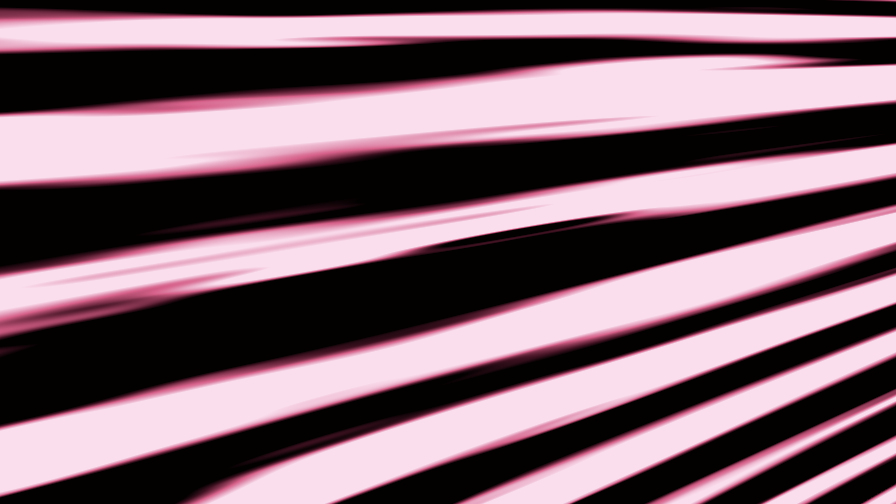
This background is drawn by a Shadertoy shader. Its source:

```glsl
const vec2  VANISHING_POINT = vec2(3.31, 0.942); // in canvas heights
const float BAND_ORIGIN     = 0.07;  // ray slope at the centre of one broad band
const float BAND_RATE       = 9.4;   // bands per unit of slope
const float BAND_CHIRP      = 7.0;   // bands crowd together on steeper rays
const float BAND_TOP_CHIRP  = 75.0;  // and above the origin band
const float BAND_STRENGTH   = 0.5;
const float BAND_WANDER     = 0.22;
const float STEEP_DIMMING   = 0.16;
const float THRESHOLD       = 0.09;
const float SHARP_EDGE      = 0.12;
const float SOFT_EDGE       = 0.46;
const float TAU             = 6.2831853;

const int STOP_COUNT = 6;
const float STOPS[STOP_COUNT] = float[](-0.12, 0.12, 0.36, 0.57, 0.83, 1.14);
const vec3 RAMP[STOP_COUNT] = vec3[](
    vec3(0.01, 0.00, 0.00),
    vec3(0.25, 0.07, 0.13),
    vec3(0.55, 0.22, 0.33),
    vec3(0.84, 0.38, 0.54),
    vec3(0.90, 0.63, 0.74),
    vec3(0.98, 0.87, 0.93));

float hash(vec2 p) {
    vec3 q = fract(p.xyx * vec3(0.1031, 0.1030, 0.0973));
    q += dot(q, q.yzx + 33.33);
    return fract((q.x + q.y) * q.z);
}

// Smooth 1D noise along one lane, shifted so that lanes do not line up
float laneNoise(float lane, float along) {
    along += 17.0 * hash(vec2(lane, 91.7));
    float cell = floor(along);
    float blend = smoothstep(0.0, 1.0, along - cell);
    return mix(hash(vec2(lane, cell)), hash(vec2(lane, cell + 1.0)), blend);
}

// Elongated noise, centred on zero
float streakNoise(float across, float along) {
    float lane = floor(across);
    float blend = smoothstep(0.0, 1.0, across - lane);
    return mix(laneNoise(lane, along), laneNoise(lane + 1.0, along), blend) - 0.5;
}

// Broad bands fanning out from the vanishing point
float broadBands(float slope, float depth) {
    float d = slope - BAND_ORIGIN;
    float above = max(-d, 0.0);
    float phase = BAND_RATE * d + BAND_CHIRP * d * d - BAND_TOP_CHIRP * above * above;
    phase += BAND_WANDER * streakNoise(slope * 7.0 + 40.0, depth * 0.9);
    return BAND_STRENGTH * cos(TAU * phase);
}

// Streaks from coarse to fine
float streaks(float slope, float depth) {
    return 0.65 * streakNoise(slope * 19.0 + 110.0, depth * 1.1)
         + 0.55 * streakNoise(slope * 62.0 + 230.0, depth * 1.6)
         + 0.34 * streakNoise(slope * 165.0 + 370.0, depth * 2.4);
}

vec3 rampColour(float t) {
    vec3 colour = RAMP[0];
    for (int i = 1; i < STOP_COUNT; i++) {
        float blend = clamp((t - STOPS[i - 1]) / (STOPS[i] - STOPS[i - 1]), 0.0, 1.0);
        colour = mix(colour, RAMP[i], blend);
    }
    return colour;
}

void mainImage(out vec4 fragColor, in vec2 fragCoord) {
    // Ray coordinates: slope picks the ray, depth runs along it
    vec2 toVanishing = VANISHING_POINT - fragCoord / iResolution.y;
    float depth = toVanishing.x;
    float slope = toVanishing.y / depth;

    float level = broadBands(slope, depth) + streaks(slope, depth);
    level -= STEEP_DIMMING * smoothstep(0.40, 0.50, slope);

    // Edge softness varies from streak to streak
    float softness = streakNoise(slope * 28.0 + 510.0, depth * 1.3) + 0.5;
    float edge = max(mix(SHARP_EDGE, SOFT_EDGE, softness), 1.5 * fwidth(level));

    fragColor = vec4(rampColour(0.5 + (level - THRESHOLD) / edge), 1.0);
}
```
